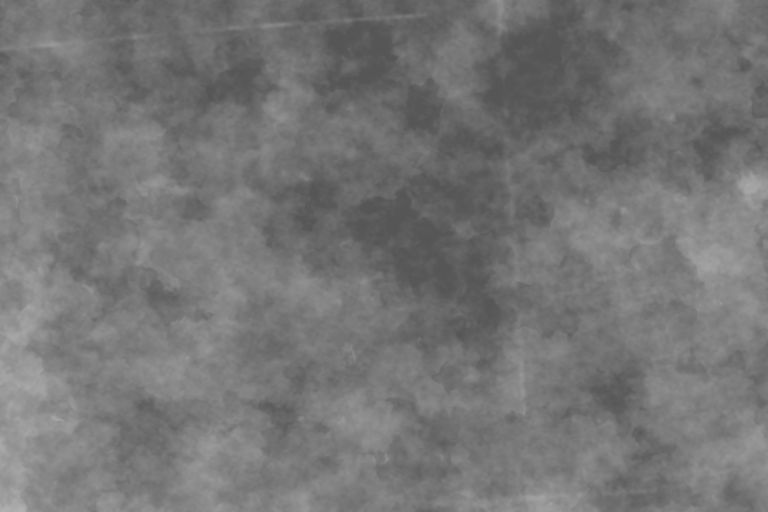
Give the GLSL for this texture, as a WebGL 2 fragment shader.

```glsl
#version 300 es
precision highp float;

uniform vec2 u_resolution;
out vec4 fragColor;

const float BASE_GREY = 0.468;
const float MOTTLE_FREQ = 7.0;
const float MOTTLE_CONTRAST = 0.33;
const float PATCH_FREQ = 10.0;
const float PATCH_DEPTH = 0.045;
const float GRAIN_FREQ = 38.0;
const float GRAIN_CONTRAST = 0.13;
const float EDGE_FREQ = 32.0;
const float EDGE_WARP = 0.045;
const float STAIN_CELL = 0.3;
const float STAIN_GAIN = 0.06;
const float SPECK_CELL = 0.08;
const float SPECK_GAIN = 0.08;
const float DARKEST = 0.335;

float hash(vec2 p) {
    return fract(sin(dot(p, vec2(127.1, 311.7))) * 43758.5453);
}

vec2 hash2(vec2 p) {
    return vec2(hash(p), hash(p + 37.3));
}

float noise(vec2 p) {
    vec2 i = floor(p), f = fract(p);
    f = f * f * (3.0 - 2.0 * f);
    return mix(mix(hash(i), hash(i + vec2(1, 0)), f.x),
               mix(hash(i + vec2(0, 1)), hash(i + vec2(1, 1)), f.x), f.y);
}

// Rotated octaves, normalised to 0..1
float fbm(vec2 p, int octaves, float gain) {
    const mat2 turn = mat2(1.6, 1.2, -1.2, 1.6);
    float sum = 0.0, total = 0.0, amp = 1.0;
    for (int i = 0; i < octaves; i++) {
        sum += amp * noise(p);
        total += amp;
        amp *= gain;
        p = turn * p + 11.7;
    }
    return sum / total;
}

float blob(vec2 p, vec2 centre, vec2 radius) {
    vec2 d = (p - centre) / radius;
    return exp(-dot(d, d));
}

// Sparse soft dots, one candidate per grid cell
float scatter(vec2 p, float cell, float share, float minR, float maxR) {
    vec2 id = floor(p / cell);
    float sum = 0.0;
    for (int y = -1; y <= 1; y++) {
        for (int x = -1; x <= 1; x++) {
            vec2 c = id + vec2(x, y);
            float keep = step(hash(c + 5.1), share);
            float radius = cell * mix(minR, maxR, hash(c + 8.9));
            vec2 centre = (c + 0.2 + 0.6 * hash2(c)) * cell;
            sum += keep * (0.4 + 0.6 * hash(c + 2.7)) * blob(p, centre, vec2(radius));
        }
    }
    return sum;
}

// Worn line from a to b, broken up by noise
float scratch(vec2 p, vec2 a, vec2 b, float width) {
    vec2 ab = b - a;
    float t = clamp(dot(p - a, ab) / dot(ab, ab), 0.0, 1.0);
    float d = length(p - a - ab * t) / width;
    float wear = smoothstep(0.2, 0.75, noise(p * 24.0 + 3.0));
    return exp(-d * d) * (0.25 + 0.75 * wear);
}

// Slow light and dark areas across the surface
float broadTone(vec2 p, float width) {
    float tone = -0.04 * smoothstep(0.3, 0.95, p.y);
    tone += 0.12 * exp(-max(p.y, 0.0) / 0.08) * mix(1.1, 0.6, p.x / width);
    tone += 0.10 * blob(p, vec2(0.0, 0.27), vec2(0.25, 0.24));
    tone += 0.04 * blob(p, vec2(0.1, 0.65), vec2(0.3, 0.22));
    tone -= 0.055 * blob(p, vec2(1.13, 0.8), vec2(0.17, 0.16));
    tone -= 0.045 * blob(p, vec2(0.8, 0.6), vec2(0.25, 0.36));
    tone += 0.03 * blob(p, vec2(1.4, 0.5), vec2(0.25, 0.3));
    return tone;
}

void main() {
    vec2 p = gl_FragCoord.xy / u_resolution.y;
    float width = u_resolution.x / u_resolution.y;

    // Ragged offsets for crumbly edges
    vec2 edge = p * EDGE_FREQ;
    vec2 ragged = vec2(fbm(edge, 3, 0.65), fbm(edge + 41.0, 3, 0.65)) - 0.5;
    vec2 q = p + EDGE_WARP * ragged;

    // Mottling, dark patches and fine grain
    float grey = BASE_GREY + broadTone(p + 0.1 * ragged, width);
    grey += MOTTLE_CONTRAST * (fbm(q * MOTTLE_FREQ + 52.0, 5, 0.62) - 0.5);
    float patches = fbm(q * vec2(0.85, 1.0) * PATCH_FREQ + 19.0, 4, 0.6);
    grey -= PATCH_DEPTH * smoothstep(0.5, 0.6, patches);
    grey += GRAIN_CONTRAST * (fbm(p * vec2(0.85, 1.0) * GRAIN_FREQ + 7.0, 3, 0.75) - 0.5);

    // Pale stains, specks and one chalky spot
    grey += STAIN_GAIN * scatter(q, STAIN_CELL, 0.4, 0.1, 0.2);
    grey += SPECK_GAIN * scatter(q, SPECK_CELL, 0.13, 0.05, 0.14);
    grey += 0.17 * blob(q, vec2(width - 0.035, 0.64), vec2(0.026, 0.032));

    // Rubbed vertical seam and fine scratches
    vec2 top = vec2(0.975, 1.0), bottom = vec2(1.035, 0.0);
    grey += 0.04 * scratch(p + 0.015 * ragged, top, bottom, 0.007);
    grey += 0.03 * scratch(q, top, bottom, 0.045);
    grey += 0.09 * scratch(p, vec2(0.45, 0.945), vec2(0.83, 0.971), 0.005);
    grey += 0.05 * scratch(p, vec2(0.0, 0.904), vec2(0.45, 0.945), 0.005);
    grey += 0.06 * scratch(p, vec2(0.85, 0.015), vec2(1.28, 0.042), 0.006);

    // Soft floor for the darkest areas
    grey = DARKEST + 0.012 * log(1.0 + exp((grey - DARKEST) / 0.012));
    fragColor = vec4(vec3(grey), 1.0);
}
```
